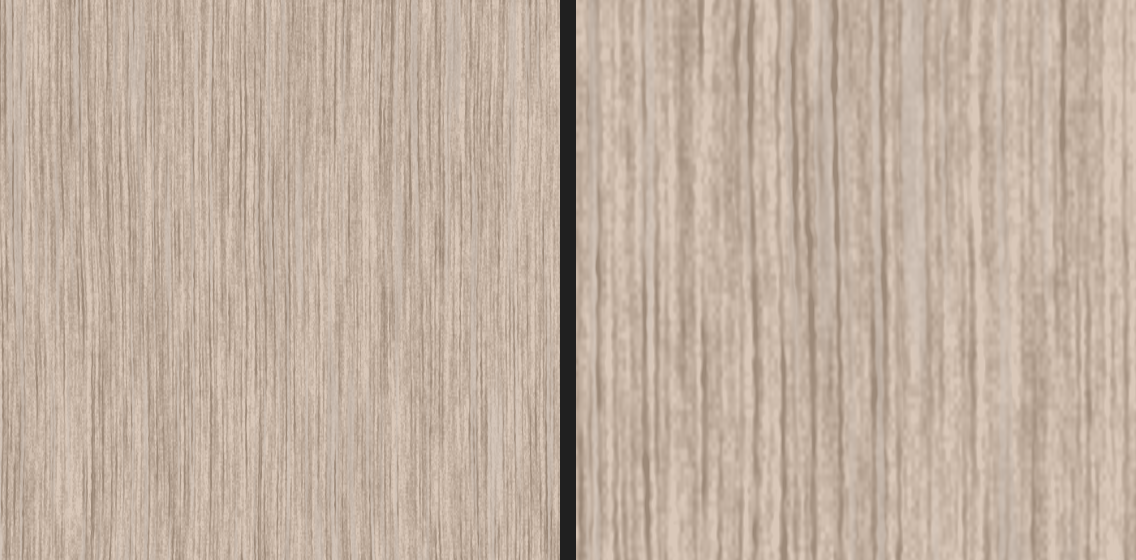
Left, the full canvas; right, a detail of the centre.
Give the GLSL for this texture, as a Shadertoy shader.

```glsl
// Pale straight-grained wood veneer with fine vertical fibres.
// Stretched value noise sets the fibre tone, broken jittered lines add pores,
// and a soft mask lays narrow silvery streaks over a beige colour ramp.

const vec3 DARK_GRAIN  = vec3(0.645, 0.57, 0.505);
const vec3 LIGHT_GRAIN = vec3(0.84, 0.77, 0.71);
const vec3 SILVER      = vec3(0.80, 0.755, 0.72);
const float PORE_COLUMNS = 140.0;

float hash(vec2 cell) {
    vec3 q = fract(vec3(cell.xyx) * 0.1031);
    q += dot(q, q.yzx + 33.33);
    return fract((q.x + q.y) * q.z);
}

float noise(vec2 p) {
    vec2 cell = floor(p);
    vec2 f = fract(p);
    f = f * f * (3.0 - 2.0 * f);
    float low  = mix(hash(cell), hash(cell + vec2(1.0, 0.0)), f.x);
    float high = mix(hash(cell + vec2(0.0, 1.0)), hash(cell + vec2(1.0, 1.0)), f.x);
    return mix(low, high, f.y);
}

// Zero-centred noise; scale gives features per canvas, seed shifts the layer.
float layer(vec2 p, vec2 scale, float seed) {
    return noise(p * scale + seed * vec2(17.3, 41.7)) - 0.5;
}

// Gentle drift of the grain plus a fine roughness along each fibre.
vec2 bendGrain(vec2 p) {
    float drift  = 0.020 * layer(p, vec2(4.0, 1.5), 1.0);
    float wobble = 0.004 * layer(p, vec2(22.0, 6.0), 2.0);
    float rough  = 0.0013 * layer(p, vec2(330.0, 120.0), 3.0);
    return vec2(p.x + drift + wobble + rough, p.y);
}

// Thin lines, one per column, that fade in and out along their length.
float poreLines(vec2 p, float columns, float halfWidth) {
    float x = p.x * columns;
    float column = floor(x);
    float darkness = 0.0;
    for (int i = -1; i <= 1; i++) {
        float id = column + float(i);
        float centre = id + 0.2 + 0.6 * hash(vec2(id, 7.0));
        float line = 1.0 - smoothstep(0.0, halfWidth, abs(x - centre));
        float fade = smoothstep(0.05, 0.8, noise(vec2(id * 3.0, p.y * 7.0 + id * 0.37)));
        float strength = mix(0.25, 1.0, hash(vec2(id, 23.0)));
        darkness = max(darkness, line * fade * strength);
    }
    return darkness;
}

// Sum of fibre layers from broad bands down to short single strands.
float fibreTone(vec2 grain) {
    float tone = 0.11 * layer(grain, vec2(9.0, 1.0), 4.0);
    tone += 0.13 * layer(grain, vec2(50.0, 2.0), 5.0);
    tone += 0.42 * layer(grain, vec2(180.0, 4.0), 6.0);
    tone += 0.64 * layer(grain, vec2(330.0, 9.0), 7.0);
    tone += 0.40 * layer(grain, vec2(390.0, 60.0), 10.0);
    return tone;
}

void mainImage(out vec4 fragColor, in vec2 fragCoord) {
    vec2 uv = fragCoord / iResolution.xy;
    vec2 grain = bendGrain(uv);

    // Fibres, surface speckle, and pores broken into uneven dashes
    float speckle = layer(uv, vec2(430.0, 260.0), 8.0);
    float dashes = 1.0 + 0.9 * layer(grain, vec2(200.0, 75.0), 11.0) + 0.5 * speckle;
    float pores = poreLines(grain, PORE_COLUMNS, 0.42) * dashes;
    float tone = 0.75 + fibreTone(grain) + 0.44 * speckle - 0.9 * pores;

    // Beige ramp with silvery streaks on the paler strands
    vec3 colour = mix(DARK_GRAIN, LIGHT_GRAIN, clamp(tone, -0.15, 1.08));
    float streak = smoothstep(0.14, 0.34, layer(grain, vec2(115.0, 3.0), 9.0));
    colour = mix(colour, SILVER, 0.55 * streak * clamp(1.0 - 1.5 * pores, 0.0, 1.0));

    fragColor = vec4(colour, 1.0);
}
```
